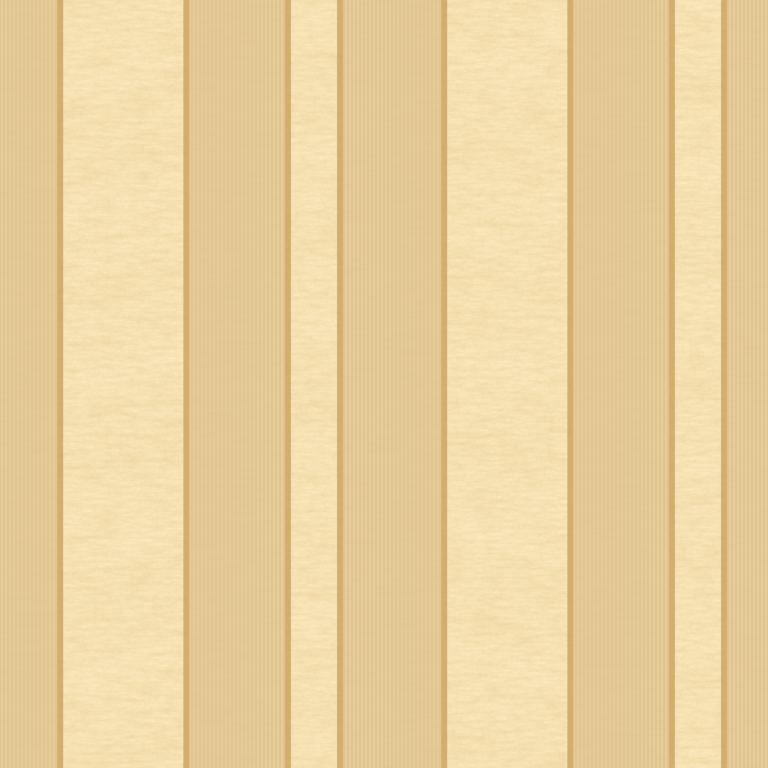
Give the GLSL for this pattern, as a WebGL 2 fragment shader.

```glsl
#version 300 es
precision highp float;

uniform vec2 u_resolution;
out vec4 fragColor;

const float TAU = 6.2831853;
const float REPEATS = 2.0;          // stripe groups across the canvas
const float RIBS = 96.0;            // fine ribs per group

const vec3 CREAM = vec3(0.960, 0.876, 0.690);
const vec3 RIB_LIGHT = vec3(0.900, 0.810, 0.620);
const vec3 RIB_DARK = vec3(0.872, 0.755, 0.542);
const vec3 GOLD = vec3(0.825, 0.682, 0.425);

// Stripe layout as fractions of one group: centre, cream half, outer half
const vec3 WIDE_STRIPE = vec3(0.3210, 0.1565, 0.1720);
const vec3 NARROW_STRIPE = vec3(0.8177, 0.0600, 0.0755);

vec2 hash2(vec2 cell, float seed) {
    vec3 h = fract(vec3(cell.xyx + seed) * vec3(0.1031, 0.1030, 0.0973));
    h += dot(h, h.yzx + 33.33);
    return fract((h.xx + h.yz) * h.zy);
}

// Distance to the nearest jittered point, wrapping over the canvas
float cellular(vec2 uv, vec2 count, float seed) {
    vec2 p = uv * count;
    vec2 base = floor(p);
    float nearest = 2.0;
    for (int y = -1; y <= 1; y++) {
        for (int x = -1; x <= 1; x++) {
            vec2 cell = base + vec2(x, y);
            vec2 point = cell + hash2(mod(cell, count), seed);
            nearest = min(nearest, distance(p, point));
        }
    }
    return nearest;
}

// Distance to a stripe centre inside the repeating group
float stripeDistance(float x, float centre) {
    return abs(fract(x - centre + 0.5) - 0.5);
}

float coverage(float dist, float halfWidth, float soft) {
    return 1.0 - smoothstep(halfWidth - soft, halfWidth + soft, dist);
}

// Horizontal slubs of woven thread, centred near zero
float weave(vec2 uv) {
    float slubs = cellular(uv, vec2(22.0, 150.0), 3.0) - 0.47;
    float threads = cellular(uv, vec2(64.0, 230.0), 17.0) - 0.47;
    float grain = cellular(uv, vec2(210.0, 256.0), 41.0) - 0.47;
    float drift = sin(TAU * (5.0 * uv.y + 0.2 * sin(TAU * 2.0 * uv.x)))
                + sin(TAU * (13.0 * uv.y + 0.3 * sin(TAU * 3.0 * uv.x)));
    return 0.50 * slubs + 0.40 * threads + 0.30 * grain + 0.05 * drift;
}

// Vertical ribs, crisper around the narrow stripe
vec3 ribbed(float x, float grain) {
    float contrast = 0.66 + 0.34 * cos(TAU * (x - 0.85));
    float wave = 0.5 + 0.5 * contrast * cos(TAU * RIBS * x);
    return mix(RIB_LIGHT, RIB_DARK, wave * 0.92) + 0.012 * grain;
}

void main() {
    vec2 uv = gl_FragCoord.xy / u_resolution;
    float x = uv.x * REPEATS;
    float soft = max(0.75 * REPEATS / u_resolution.x, 0.0022);

    float wide = stripeDistance(x, WIDE_STRIPE.x);
    float narrow = stripeDistance(x, NARROW_STRIPE.x);
    float creamMask = max(coverage(wide, WIDE_STRIPE.y, soft),
                          coverage(narrow, NARROW_STRIPE.y, soft));
    float goldMask = max(coverage(wide, WIDE_STRIPE.z, soft),
                         coverage(narrow, NARROW_STRIPE.z, soft));

    float cloth = weave(uv);
    vec3 cream = CREAM - cloth * vec3(0.050, 0.068, 0.105);

    // Ribs below, gold edging above, woven cream on top
    vec3 colour = ribbed(x, cloth);
    colour = mix(colour, GOLD - 0.02 * cloth, goldMask);
    colour = mix(colour, cream, creamMask);
    fragColor = vec4(colour, 1.0);
}
```
